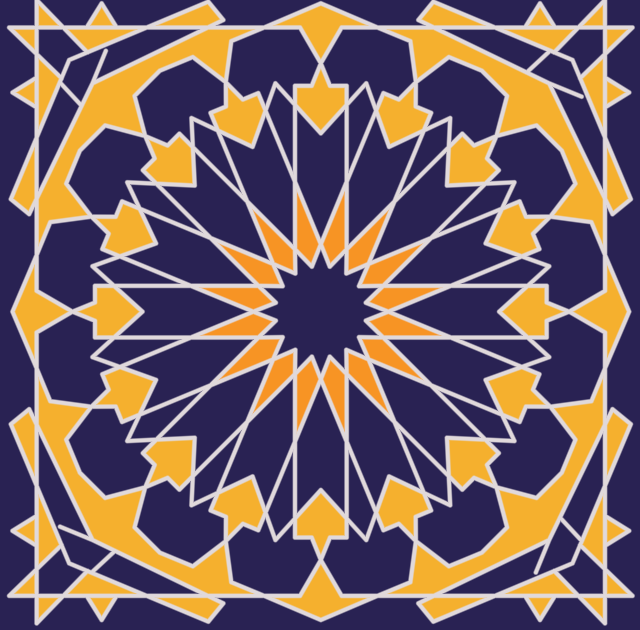
Write a Shadertoy shader that draws this pattern.

```glsl
// A geometric tile: a sixteen-fold star rosette in a square strapwork frame.
// The plane is folded into one sixteenth for the rosette and one octant for
// the corners; half-planes fill the shapes and segments draw the pale straps.

float segment(vec2 p, vec2 a, vec2 b) {
    vec2 d = b - a;
    return length(p - a - d * clamp(dot(p - a, d) / dot(d, d), 0.0, 1.0));
}

// Straps of the rosette, in half a sector whose axis points along +y
float rosetteStraps(vec2 q) {
    float d = segment(q, vec2(0.107, 0.54), vec2(0.0, 0.81));
    d = min(d, segment(q, vec2(0.0, 0.81), vec2(0.31, 1.56)));
    d = min(d, segment(q, vec2(0.31, 1.56), vec2(0.31, 2.71)));
    d = min(d, segment(q, vec2(0.0, 2.14), vec2(0.545, 2.74)));
    d = min(d, segment(q, vec2(0.31, 2.71), vec2(0.11, 2.71)));
    d = min(d, segment(q, vec2(0.11, 2.71), vec2(0.0, 2.98)));
    d = min(d, segment(q, vec2(0.0, 2.98), vec2(0.25, 3.41)));
    return min(d, segment(q, vec2(0.25, 3.41), vec2(0.678, 3.41)));
}

// Straps of the frame and corners, in the octant c.x <= c.y
float frameStraps(vec2 c) {
    float d = segment(c, vec2(0.25, 3.41), vec2(3.78, 3.41));
    d = min(d, segment(c, vec2(3.41, 3.41), vec2(3.41, 3.74)));
    d = min(d, segment(c, vec2(0.0, 3.70), vec2(0.68, 3.41)));
    d = min(d, segment(c, vec2(1.35, 3.72), vec2(3.02, 3.02)));
    d = min(d, segment(c, vec2(1.17, 3.50), vec2(2.74, 2.74)));
    d = min(d, segment(c, vec2(1.17, 3.50), vec2(1.35, 3.72)));
    d = min(d, segment(c, vec2(3.41, 3.74), vec2(2.80, 3.11)));
    vec2 spike = vec2(abs(c.x - 2.63), c.y);
    return min(d, segment(spike, vec2(0.0, 3.70), vec2(0.18, 3.41)));
}

// Golden arrows and the wedges above them
bool rosetteGold(vec2 q) {
    bool arrow = q.x < 0.31 && q.y < 2.71 && q.y > 2.14 + 1.10 * q.x;
    bool neck = q.y >= 2.71 && q.x < 0.11 * (2.98 - q.y) / 0.27;
    bool wedge = q.y < 3.41 && q.x < 0.25 * (q.y - 2.98) / 0.43;
    return arrow || neck || wedge;
}

// Golden pieces between the rosette, the frame and the corner bars
bool frameGold(vec2 c, vec2 q) {
    float inner = 3.50 - 0.484 * (c.x - 1.17);
    float outer = 3.72 - 0.42 * (c.x - 1.35);
    float slant = 3.74 - 1.03 * (3.41 - c.x);
    bool beyond = c.y > 3.41;
    bool star = q.y > 3.41 && !beyond && c.y < inner;
    bool peak = beyond && c.y < 3.70 - 0.426 * c.x;
    bool barEnd = beyond && c.y > inner && c.y < outer
               && c.y < 3.50 + 1.22 * (c.x - 1.17);
    bool corner = !beyond && c.y > outer && c.y > slant;
    bool tip = beyond && c.y < slant && c.x < 3.41;
    bool spike = beyond && abs(c.x - 2.63) < 0.18 * (3.70 - c.y) / 0.29;
    return star || peak || barEnd || corner || tip || spike;
}

void mainImage(out vec4 fragColor, in vec2 fragCoord) {
    vec2 p = fragCoord / iResolution.xy * vec2(7.68, 7.56) - vec2(3.85, 3.82);
    float pixel = 7.56 / iResolution.y;

    // Fold into half a sector and into an octant
    float halfSector = 3.14159 / 16.0;
    float angle = mod(atan(p.x, p.y) + halfSector, 2.0 * halfSector) - halfSector;
    vec2 q = length(p) * vec2(sin(abs(angle)), cos(angle));
    vec2 c = abs(p);
    vec2 woven = p.x * p.y < 0.0 ? c.yx : c;
    c = vec2(min(c.x, c.y), max(c.x, c.y));

    // Fills
    vec3 color = vec3(0.16, 0.135, 0.325);
    if (rosetteGold(q) || frameGold(c, q)) color = vec3(0.96, 0.69, 0.18);
    vec2 turn = vec2(cos(2.0 * halfSector), sin(2.0 * halfSector));
    bool kite = dot(q, turn) > 0.31 && dot(q, vec2(turn.x, -turn.y)) > -0.31;
    if (kite && q.y < 1.6) color = vec3(0.97, 0.58, 0.14);

    // Straps, with the crossing link woven one way in each corner
    float d = min(rosetteStraps(q), frameStraps(c));
    d = min(d, segment(woven, vec2(2.47, 2.87), vec2(2.75, 3.13)));
    d = min(d, segment(woven, vec2(2.74, 2.74), vec2(3.13, 2.58)));
    float strap = 1.0 - smoothstep(-pixel, pixel, d - 0.026);
    color = mix(color, vec3(0.88, 0.85, 0.86), strap);

    fragColor = vec4(color, 1.0);
}
```
